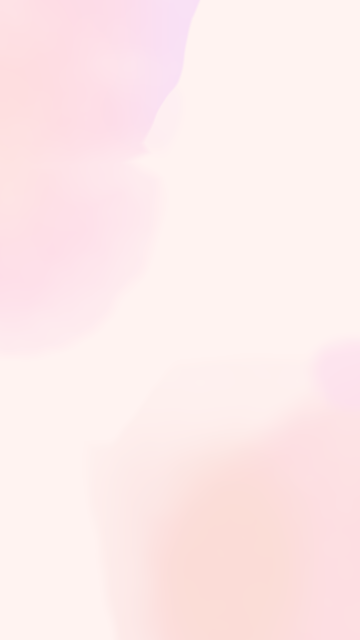
Give the GLSL for this background, as a Shadertoy shader.

```glsl
// Pale watercolour background: a pink-lilac wash at upper left, a peach-rose wash at lower right.

const vec3 PAPER  = vec3(1.000, 0.953, 0.945);
const vec3 PINK   = vec3(0.993, 0.862, 0.918);
const vec3 LILAC  = vec3(0.976, 0.880, 0.960);
const vec3 BLUSH  = vec3(0.996, 0.868, 0.876);
const vec3 CREAM  = vec3(0.996, 0.893, 0.886);
const vec3 ROSE   = vec3(0.992, 0.868, 0.884);
const vec3 PEACH  = vec3(0.984, 0.864, 0.840);
const vec3 VEIL   = vec3(0.988, 0.902, 0.898);
const vec3 ORCHID = vec3(0.992, 0.878, 0.932);

vec2 hash2(vec2 cell) {
    vec2 q = vec2(dot(cell, vec2(127.1, 311.7)), dot(cell, vec2(269.5, 183.3)));
    return fract(sin(q) * 43758.5);
}

// Distance to the nearest scattered point, about 0 to 1.
float cellular(vec2 p) {
    vec2 cell = floor(p), f = fract(p);
    float nearest = 2.0;
    for (int y = -1; y <= 1; y++)
    for (int x = -1; x <= 1; x++) {
        vec2 o = vec2(x, y);
        nearest = min(nearest, length(o + hash2(cell + o) - f));
    }
    return nearest;
}

// Layered sines that wander the paint edges.
vec2 wander(vec2 p, float amount) {
    vec2 offset = vec2(0.0);
    float freq = 14.0;
    for (int i = 0; i < 4; i++) {
        offset += amount * sin(freq * p.yx + offset.yx * 50.0 + vec2(1.3, 4.1) * float(i));
        p = mat2(0.8, 0.6, -0.6, 0.8) * p;
        freq *= 1.9;
        amount *= 0.6;
    }
    return offset;
}

float ellipse(vec2 p, vec2 centre, vec2 radius) {
    return (length((p - centre) / radius) - 1.0) * min(radius.x, radius.y);
}

float fill(float d, float softness) {
    return smoothstep(softness, -softness, d);
}

// Soft round pool of pigment, strongest at its centre.
float pool(vec2 p, vec2 centre, vec2 radius) {
    vec2 q = (p - centre) / radius;
    return exp(-dot(q, q));
}

// Two lobes divided by a pointed notch on the right.
float upperShape(vec2 p) {
    float rise = p.y - 1.319;
    float slant = p.x - 0.36 - 0.405 * rise - 0.035 * sin(clamp(rise * 7.5, 0.0, 3.14));
    float top = max(slant * 0.92, 1.2 - p.y);
    float bottom = ellipse(p, vec2(0.0, 1.2), vec2(0.44, 0.41));
    float notch = 0.55 * (p.x - 0.36) - abs(rise);
    return max(min(top, bottom), notch);
}

vec3 upperWash(vec3 base, vec2 p, vec2 q, float blotch) {
    float d = upperShape(q);
    float high = smoothstep(1.25, 1.5, p.y);
    vec3 tint = mix(PINK, BLUSH, pool(p, vec2(0.0, 1.5), vec2(0.26, 0.42)));
    tint = mix(tint, CREAM, 0.8 * pool(p, vec2(0.0, 1.3), vec2(0.11, 0.16)));
    tint = mix(tint, LILAC, smoothstep(0.28, 0.52, p.x) * high);
    float thin = 0.35 + 0.55 * smoothstep(0.0, -0.24, d);
    float density = mix(thin, 1.0, high) + 0.22 * blotch;
    density -= 0.3 * pool(q, vec2(0.33, 1.58), vec2(0.12, 0.07));
    density -= 0.25 * pool(p, vec2(0.0, 1.778), vec2(0.12, 0.1));
    density *= fill(d, mix(0.025, 0.005, high));
    // Faint bleed just outside the slanted edge.
    float bleed = 0.22 * fill(ellipse(q, vec2(0.43, 1.46), vec2(0.08, 0.11)), 0.02);
    return mix(base, tint, clamp(max(density, bleed), 0.0, 1.0));
}

vec3 lowerWash(vec3 base, vec2 p, vec2 q, float blotch) {
    // Thin veil that fades upward and to the left.
    float left = 0.25 + 0.07 * smoothstep(0.4, 0.0, q.y) - q.x;
    float ceiling = q.y - mix(0.54, 0.78, smoothstep(0.3, 0.5, q.x));
    float veil = fill(max(left, ceiling), 0.025);
    veil *= mix(0.9, 0.2, smoothstep(0.35, 0.72, p.y));
    veil *= 0.45 + 0.55 * smoothstep(0.24, 0.42, p.x);
    vec3 colour = mix(base, VEIL, clamp(veil + 0.18 * blotch * veil, 0.0, 1.0));

    // Rose body with a slanted upper edge.
    float slope = 0.78 * (q.y - 0.45) - 0.62 * (q.x - 0.62);
    float body = fill(max(slope, 0.45 - q.x), 0.07) * (0.92 + 0.25 * blotch);
    body *= 1.0 - 0.3 * smoothstep(0.8, 1.0, p.x) * smoothstep(0.3, 0.5, p.y);
    colour = mix(colour, ROSE, clamp(body, 0.0, 1.0));

    // Peach centre, then the orchid tip on the right border.
    float core = fill(ellipse(q, vec2(0.64, 0.18), vec2(0.20, 0.32)), 0.09);
    colour = mix(colour, PEACH, 0.9 * core);
    float tip = fill(ellipse(q, vec2(1.0, 0.74), vec2(0.14, 0.095)), 0.03);
    return mix(colour, ORCHID, 0.75 * tip);
}

void mainImage(out vec4 fragColor, in vec2 fragCoord) {
    // Canvas width is one unit, its height 16/9.
    vec2 p = fragCoord / iResolution.xy * vec2(1.0, 16.0 / 9.0);
    vec2 q = p + wander(p, 0.007);
    float blotch = 0.65 * cellular(q * 6.0) + 0.35 * cellular(q * 13.0 + 5.0) - 0.45;

    vec3 colour = upperWash(PAPER, p, q, blotch);
    colour = lowerWash(colour, p, q, blotch);
    fragColor = vec4(colour, 1.0);
}
```
